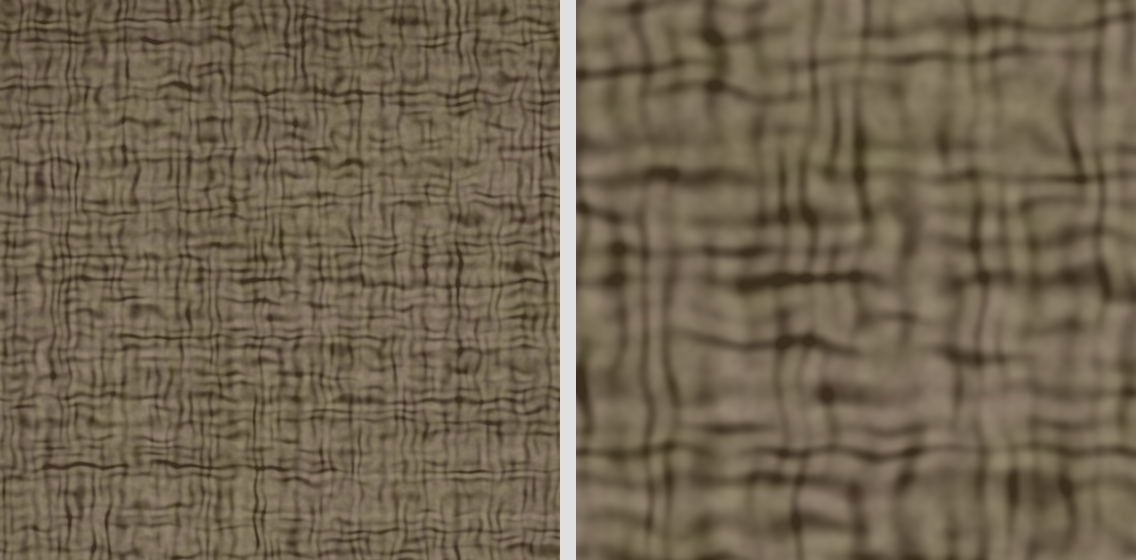
Left, the full canvas; right, a detail of the centre.
A WebGL 2 fragment shader for this texture:

```glsl
#version 300 es
precision highp float;
// Coarse brown woven cloth: uneven crossing threads with broken dark grooves.

uniform vec2 u_resolution;
out vec4 fragColor;

const vec3 GROOVE_COLOR = vec3(0.30, 0.25, 0.18);
const vec3 THREAD_COLOR = vec3(0.52, 0.47, 0.385);
const float WARP_COUNT = 52.0;     // vertical grooves across the canvas
const float WEFT_COUNT = 47.0;     // horizontal grooves
const float SPACING_WANDER = 1.0;  // uneven thread spacing
const float KINK = 0.65;           // small sideways bends
const float SEGMENT_RATE = 20.0;   // breaks along a groove
const float GROOVE_DEPTH = 0.74;
const float STREAK_AMOUNT = 0.30;  // long pale and dark threads
const float FUZZ_AMOUNT = 0.26;
const float TINT_AMOUNT = 0.022;
const float TAU = 6.2831853;

uint hashBits(ivec2 cell) {
    uvec2 q = uvec2(cell) * uvec2(1597334673u, 3812015801u);
    uint h = (q.x ^ q.y) * 1597334673u;
    h = (h ^ (h >> 15)) * 2246822519u;
    return h ^ (h >> 13);
}

float hash(ivec2 cell) {
    return float(hashBits(cell) >> 8) / 16777216.0;
}

float cornerSlope(ivec2 cell, vec2 offset) {
    float angle = TAU * hash(cell);
    return dot(vec2(cos(angle), sin(angle)), offset);
}

float gradientNoise(vec2 p) {
    ivec2 cell = ivec2(floor(p));
    vec2 f = fract(p);
    vec2 s = f * f * f * (f * (f * 6.0 - 15.0) + 10.0);
    float low = mix(cornerSlope(cell, f),
                    cornerSlope(cell + ivec2(1, 0), f - vec2(1.0, 0.0)), s.x);
    float high = mix(cornerSlope(cell + ivec2(0, 1), f - vec2(0.0, 1.0)),
                     cornerSlope(cell + ivec2(1, 1), f - vec2(1.0)), s.x);
    return mix(low, high, s.y);
}

// Grooves running along p.y, each with its own depth and broken segments.
float grooves(vec2 p, float count, float seed) {
    float phase = p.x * count
        + SPACING_WANDER * gradientNoise(p * vec2(17.0, 2.0) + seed)
        + KINK * gradientNoise(p * vec2(25.0, 24.0) + seed * 1.7);
    float id = floor(phase);
    float profile = pow(0.5 + 0.5 * cos(TAU * (fract(phase) - 0.5)), 1.5);
    float ownDepth = 0.5 * hash(ivec2(int(id), int(seed))) - 0.25;
    float segments = gradientNoise(vec2(id * 1.37 + seed, p.y * SEGMENT_RATE));
    return profile * clamp(0.5 + ownDepth + 1.3 * segments, 0.0, 1.2);
}

// Slow light falloff, darkest towards the upper left.
float shading(vec2 p) {
    float top = smoothstep(0.68, 1.02, p.y) * mix(0.26, 0.13, p.x);
    float sides = 0.10 * smoothstep(0.3, 0.75, abs(p.x - 0.5));
    return 0.04 - top - sides + 0.10 * gradientNoise(p * 4.0 + 31.0);
}

void main() {
    vec2 p = gl_FragCoord.xy / u_resolution;

    // Patches where one thread direction dominates the other.
    float balance = 0.7 * gradientNoise(p * 8.0 + 53.0);
    float warp = grooves(p, WARP_COUNT, 11.0) * (0.95 + balance);
    float weft = grooves(p.yx, WEFT_COUNT, 83.0) * (1.08 - balance);

    // Long threads and fine surface fuzz.
    float streaks = gradientNoise(p * vec2(62.0, 1.3) + 7.0)
                  + gradientNoise(p.yx * vec2(57.0, 1.6) + 19.0);
    float fuzz = gradientNoise(p * 75.0 + 41.0)
               + 0.4 * gradientNoise(p * 150.0 + 67.0);

    float tone = 0.93 - GROOVE_DEPTH * (warp + weft)
               + STREAK_AMOUNT * streaks + FUZZ_AMOUNT * fuzz + shading(p);
    vec3 color = mix(GROOVE_COLOR, THREAD_COLOR, clamp(tone, -0.3, 1.2));

    // Faint shift between olive and rosy fibres.
    float tint = gradientNoise(p * 34.0 + 97.0) + gradientNoise(p * 6.0 + 23.0);
    color += TINT_AMOUNT * tint * vec3(0.3, -0.2, 1.0);
    fragColor = vec4(color, 1.0);
}
```
